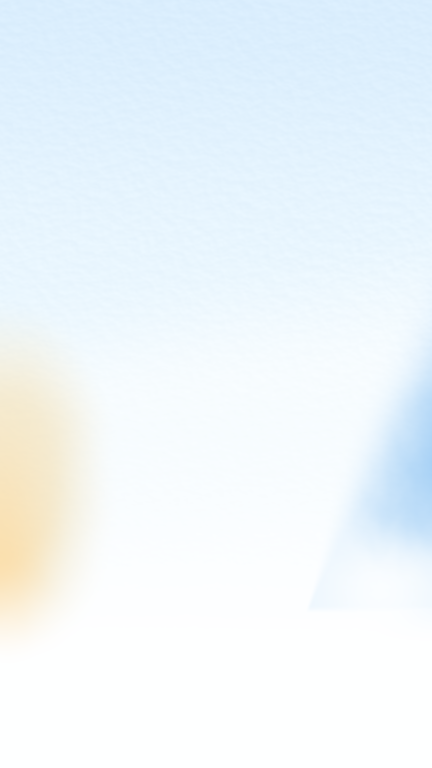
Give the GLSL for this background, as a Shadertoy shader.

```glsl
#define SKY_TOP vec3(0.855, 0.932, 0.992)
#define SKY_MID vec3(0.915, 0.965, 0.996)
#define SKY_LOW vec3(0.968, 0.988, 0.998)
#define PAPER vec3(0.998, 0.999, 1.0)
#define CREAM vec3(0.955, 0.925, 0.835)
#define GOLD vec3(0.985, 0.870, 0.665)
#define PALE_BLUE vec3(0.900, 0.953, 0.995)
#define DEEP_BLUE vec3(0.610, 0.795, 0.955)
#define GRAIN_CELLS vec2(58.0, 145.0)
#define GRAIN_DEPTH 0.017

vec2 hash2(vec2 p) {
    p = vec2(dot(p, vec2(127.1, 311.7)), dot(p, vec2(269.5, 183.3)));
    return fract(sin(p) * 43758.5);
}

// Distance to the nearest scattered cell centre
float cellular(vec2 p) {
    vec2 cell = floor(p), local = fract(p);
    float nearest = 2.0;
    for (int y = -1; y <= 1; y++)
        for (int x = -1; x <= 1; x++) {
            vec2 offset = vec2(x, y);
            vec2 delta = offset + hash2(cell + offset) - local;
            nearest = min(nearest, dot(delta, delta));
        }
    return sqrt(nearest);
}

// Layered sines, roughly -1 to 1
float ripple(vec2 p) {
    float sum = 0.0, amplitude = 0.5;
    for (int i = 0; i < 4; i++) {
        sum += amplitude * sin(p.x + 1.7 * sin(p.y)) * cos(p.y * 0.8);
        p = mat2(1.5, 1.1, -1.1, 1.5) * p + 2.3;
        amplitude *= 0.55;
    }
    return sum;
}

// Relief of the paper, lit from above
float paperGrain(vec2 uv) {
    vec2 p = uv * GRAIN_CELLS + 0.35 * ripple(uv * vec2(40.0, 70.0));
    vec2 light = vec2(0.16, 0.4);
    float coarse = cellular(p) - cellular(p + light);
    vec2 q = p * 0.53 + 17.0;
    float broad = cellular(q) - cellular(q + light);
    return coarse * 0.65 + broad * 0.6;
}

vec3 skyWash(vec2 uv) {
    float y = uv.y + 0.008 * ripple(uv * vec2(5.0, 14.0));
    vec3 color = mix(SKY_MID, SKY_TOP, smoothstep(0.62, 1.02, y));
    // Slanted lower border of the wash
    float border = y - 0.50 - 0.07 * uv.x;
    color = mix(SKY_LOW, color, smoothstep(-0.05, 0.14, border));
    return mix(PAPER, color, smoothstep(0.12, 0.46, y));
}

vec3 addGoldStain(vec3 color, vec2 uv) {
    vec2 q = abs((uv - vec2(0.0, 0.375)) / vec2(0.26, 0.23));
    float radius = pow(pow(q.x, 2.3) + pow(q.y, 2.3), 1.0 / 2.3);
    radius += 0.04 * ripple(uv * vec2(9.0, 16.0));
    float cover = 1.0 - smoothstep(0.42, 1.06, radius);
    float warmth = (1.0 - smoothstep(0.0, 0.19, uv.x))
                 * (1.0 - smoothstep(0.20, 0.56, uv.y));
    return mix(color, mix(CREAM, GOLD, warmth), cover);
}

vec3 addBlueWedge(vec3 color, vec2 uv) {
    // Curved left side, crisp at the foot and blurred above
    float drop = 0.61 - uv.y;
    float side = uv.x - (1.0 - 0.8 * drop + 0.22 * drop * drop);
    float blur = mix(0.006, 0.075, smoothstep(0.20, 0.46, uv.y));
    float cover = smoothstep(-blur, blur, side);
    float cloud = 0.02 * ripple(uv * vec2(16.0, 20.0));

    // Pale film ending at the foot, opened by a white cloud
    float foot = smoothstep(0.200, 0.212, uv.y);
    foot = max(foot, smoothstep(0.16, 0.24, uv.y) * smoothstep(0.86, 1.0, uv.x));
    vec2 gap = (uv - vec2(0.88, 0.235)) / vec2(0.13, 0.075);
    float film = foot * (1.0 - 0.85 * exp(-dot(gap, gap)));
    color = mix(color, PALE_BLUE, 0.75 * cover * film);

    // Saturated pigment deep inside
    float depth = smoothstep(-0.05, 0.21, side + cloud);
    float settle = smoothstep(0.24, 0.41, uv.y + cloud + 0.12 * (uv.x - 0.9));
    float thinning = 1.0 - 0.35 * smoothstep(0.44, 0.60, uv.y);
    return mix(color, DEEP_BLUE, cover * depth * settle * thinning);
}

void mainImage(out vec4 fragColor, in vec2 fragCoord) {
    vec2 uv = fragCoord / iResolution.xy;
    vec3 color = skyWash(uv);
    color = addGoldStain(color, uv);
    color = addBlueWedge(color, uv);

    // Grain fades out toward the bare paper
    float strength = 0.3 * smoothstep(0.16, 0.40, uv.y)
                   + 0.7 * smoothstep(0.42, 0.68, uv.y);
    color += GRAIN_DEPTH * strength * paperGrain(uv) * vec3(1.3, 1.0, 0.6);
    fragColor = vec4(clamp(color, 0.0, 1.0), 1.0);
}
```
